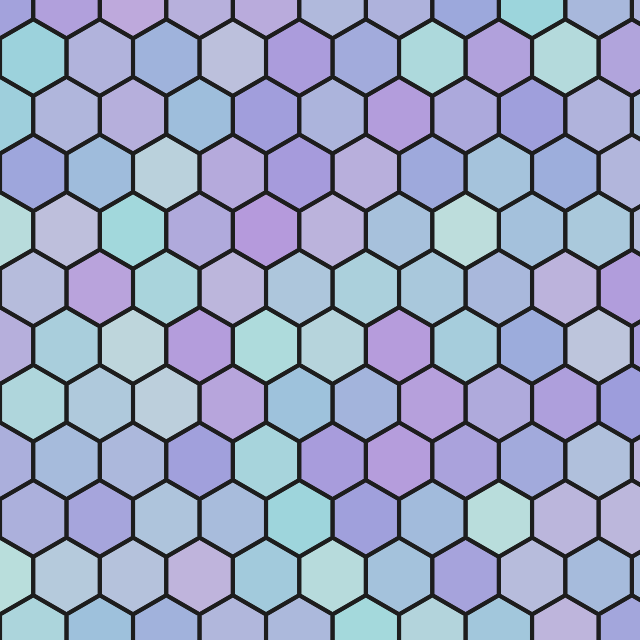
Reproduce this pattern procedurally as a three.js fragment shader.

```glsl
// Pointy-topped hexagon tiles in random pastel teal, blue and violet with dark outlines.
varying vec2 vUv;

// Two independent random values per cell, from 0 to 1.
vec2 hash22(vec2 cell) {
  vec3 h = fract(cell.xyx * vec3(0.1031, 0.1030, 0.0973));
  h += dot(h, h.yzx + 33.33);
  return fract((h.xx + h.yz) * h.zy);
}

// Centre of the nearest hexagon, in lattice units (whole or half steps).
vec2 nearestHex(vec2 p, vec2 lattice) {
  vec2 whole = floor(p / lattice + 0.5);
  vec2 shifted = floor(p / lattice) + 0.5;
  vec2 toWhole = p - whole * lattice;
  vec2 toShifted = p - shifted * lattice;
  return dot(toWhole, toWhole) < dot(toShifted, toShifted) ? whole : shifted;
}

// Distance inward from the edge of a hexagon centred on the origin.
float hexEdgeDistance(vec2 p, float inradius) {
  p = abs(p);
  return inradius - max(p.x, dot(p, vec2(0.5, 0.8660254)));
}

void main() {
  // Rows are counted down from the top left corner.
  vec2 p = vec2(vUv.x, 1.0 - vUv.y);
  float side = 0.06;
  vec2 lattice = side * vec2(sqrt(3.0), 3.0);
  vec2 cell = nearestHex(p, lattice);
  float edge = hexEdgeDistance(p - cell * lattice, 0.5 * lattice.x);

  // Red and green vary per tile, blue stays constant.
  vec2 tint = hash22(cell * 2.0 + 7.0);
  vec3 tile = vec3(mix(vec2(0.61, 0.60), vec2(0.75, 0.87), tint), 0.863);

  // Outline shared by neighbouring tiles.
  float blur = 0.5 * fwidth(vUv.x);
  float fill = smoothstep(-blur, blur, edge - 0.0034);
  gl_FragColor = vec4(mix(vec3(0.115), tile, fill), 1.0);
}
```
